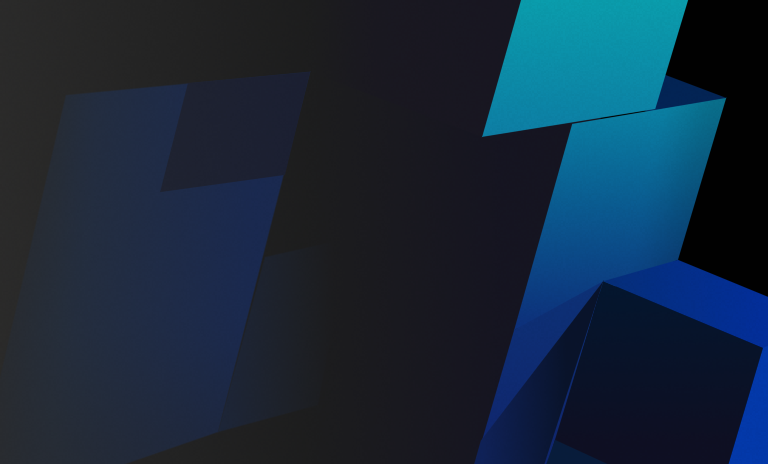
A Shadertoy shader for this background:

```glsl
// Overlapping slanted blocks: dim grey-blue planes on the left, lit cyan and blue
// faces on the right. Each face is a convex quad with its own linear gradient,
// painted back to front, then covered with a very fine grain.

// Layout space: y runs down from 0 to 100, x runs right from 0 to 165.5.
const vec2 LAYOUT = vec2(165.5, 100.0);

float hash(vec2 cell) {
    vec3 h = fract(vec3(cell.xyx) * 0.1031);
    h += dot(h, h.yzx + 33.33);
    return fract((h.x + h.y) * h.z);
}

// Signed distance to the line a-b, positive on its inner (clockwise) side
float edgeDistance(vec2 p, vec2 a, vec2 b) {
    vec2 along = normalize(b - a);
    vec2 offset = p - a;
    return along.x * offset.y - along.y * offset.x;
}

// Coverage of a convex quad, corners given clockwise on screen
float quad(vec2 p, vec2 a, vec2 b, vec2 c, vec2 d, float blur) {
    float inside = min(min(edgeDistance(p, a, b), edgeDistance(p, b, c)),
                       min(edgeDistance(p, c, d), edgeDistance(p, d, a)));
    return smoothstep(-blur, blur, inside);
}

// Linear colour ramp between two positions of one coordinate
vec3 ramp(float v, float start, float end, vec3 first, vec3 last) {
    return mix(first, last, clamp((v - start) / (end - start), 0.0, 1.0));
}

// Dim wall and the faint blue panels on the left
vec3 dimBlocks(vec2 p, float blur) {
    vec3 charcoal = vec3(0.112, 0.113, 0.115);
    vec3 wall = ramp(p.x, 0.0, 66.0, vec3(0.166, 0.165, 0.163), charcoal);
    wall = ramp(p.x, 66.0, 108.0, wall, vec3(0.083, 0.080, 0.128));
    vec3 col = wall;

    float ceiling = quad(p, vec2(66.8, -10.0), vec2(120.0, -10.0),
                         vec2(103.9, 29.5), vec2(66.8, 15.5), blur);
    col = mix(col, vec3(0.098, 0.090, 0.130), 0.65 * ceiling * smoothstep(66.0, 85.0, p.x));

    float panel = quad(p, vec2(14.2, 20.5), vec2(66.8, 15.5),
                       vec2(47.0, 93.1), vec2(-7.1, 111.8), blur * 1.5);
    vec3 panelBlue = ramp(p.x, 12.0, 55.0, vec3(0.145, 0.180, 0.235), vec3(0.100, 0.160, 0.310));
    panelBlue = mix(panelBlue, wall, 0.35 * smoothstep(65.0, 105.0, p.y));
    col = mix(col, panelBlue, panel * smoothstep(-2.0, 26.0, p.x + 0.12 * p.y));

    float notch = quad(p, vec2(40.5, 17.9), vec2(66.8, 15.5),
                       vec2(61.4, 37.7), vec2(34.5, 41.4), blur);
    col = mix(col, ramp(p.x, 36.0, 66.0, vec3(0.120, 0.135, 0.190), vec3(0.105, 0.122, 0.195)), notch);

    float foot = quad(p, vec2(57.1, 55.4), vec2(75.4, 51.3),
                      vec2(68.5, 87.3), vec2(47.0, 93.1), blur * 1.5);
    col = mix(col, ramp(p.x, 48.0, 72.0, vec3(0.112, 0.145, 0.215), wall), foot);
    return col;
}

// Lit column: cyan upper face, its ledge, and the face below it
vec3 litColumn(vec3 col, vec2 p, float blur) {
    float night = quad(p, vec2(135.0, -5.0), vec2(170.0, -5.0),
                       vec2(170.0, 105.0), vec2(115.0, 105.0), blur);
    col = mix(col, vec3(0.004), night);

    float ledge = quad(p, vec2(143.0, 16.0), vec2(156.5, 21.1),
                       vec2(150.0, 24.0), vec2(139.0, 24.0), blur);
    col = mix(col, vec3(0.01, 0.14, 0.33), ledge);

    float lower = quad(p, vec2(123.3, 26.7), vec2(156.5, 21.1),
                       vec2(146.1, 56.0), vec2(110.8, 71.1), blur);
    vec3 lowerBlue = ramp(p.y, 22.0, 45.0, vec3(0.04, 0.51, 0.64), vec3(0.04, 0.35, 0.56));
    lowerBlue = ramp(p.y, 45.0, 70.0, lowerBlue, vec3(0.05, 0.19, 0.48));
    lowerBlue *= 1.0 - 0.16 * smoothstep(140.0, 154.0, p.x + 0.2 * (p.y - 30.0));
    col = mix(col, lowerBlue, lower);

    float upper = quad(p, vec2(113.7, -5.0), vec2(149.8, -5.0),
                       vec2(141.2, 23.5), vec2(103.9, 29.5), blur);
    vec3 cyan = ramp(p.y, 0.0, 29.0, vec3(0.04, 0.61, 0.67), vec3(0.05, 0.49, 0.64));
    return mix(col, cyan, upper);
}

// Shaded facets and the dark cube at the lower right
vec3 lowerCube(vec3 col, vec2 p, float blur) {
    float facet = quad(p, vec2(110.8, 71.1), vec2(130.0, 60.6),
                       vec2(118.0, 101.0), vec2(102.1, 101.0), blur);
    col = mix(col, ramp(p.y, 61.0, 95.0, vec3(0.05, 0.19, 0.46), vec3(0.06, 0.15, 0.43)), facet);

    float shadow = quad(p, vec2(130.0, 60.6), vec2(117.0, 101.0),
                        vec2(101.9, 101.0), vec2(103.6, 95.0), blur);
    col = mix(col, ramp(p.x, 104.0, 122.0, vec3(0.06, 0.13, 0.34), vec3(0.035, 0.075, 0.165)), shadow);

    float front = quad(p, vec2(130.0, 60.6), vec2(164.4, 75.0),
                       vec2(156.7, 101.0), vec2(117.7, 101.0), blur);
    col = mix(col, ramp(p.y, 62.0, 95.0, vec3(0.015, 0.085, 0.180), vec3(0.055, 0.060, 0.135)), front);

    float ground = quad(p, vec2(119.6, 94.8), vec2(132.0, 100.5),
                        vec2(127.0, 103.0), vec2(117.0, 102.0), blur);
    col = mix(col, vec3(0.03, 0.11, 0.23), ground);

    float lid = quad(p, vec2(130.0, 60.6), vec2(146.1, 56.0),
                     vec2(168.0, 65.0), vec2(168.0, 76.5), blur);
    col = mix(col, ramp(p.x, 130.0, 165.0, vec3(0.02, 0.18, 0.47), vec3(0.01, 0.18, 0.60)), lid);

    float side = quad(p, vec2(164.4, 75.0), vec2(170.0, 72.6),
                      vec2(170.0, 102.0), vec2(156.4, 102.0), blur);
    return mix(col, vec3(0.01, 0.22, 0.66), side);
}

void mainImage(out vec4 fragColor, in vec2 fragCoord) {
    vec2 uv = fragCoord / iResolution.xy;
    vec2 p = vec2(uv.x, 1.0 - uv.y) * LAYOUT;
    float blur = 0.7 * LAYOUT.y / iResolution.y;

    vec3 col = dimBlocks(p, blur);
    col = litColumn(col, p, blur);
    col = lowerCube(col, p, blur);

    // Fine grain, stronger on bright faces
    col *= 1.0 + 0.03 * (hash(floor(p * 3.0)) - 0.5);
    fragColor = vec4(col, 1.0);
}
```
